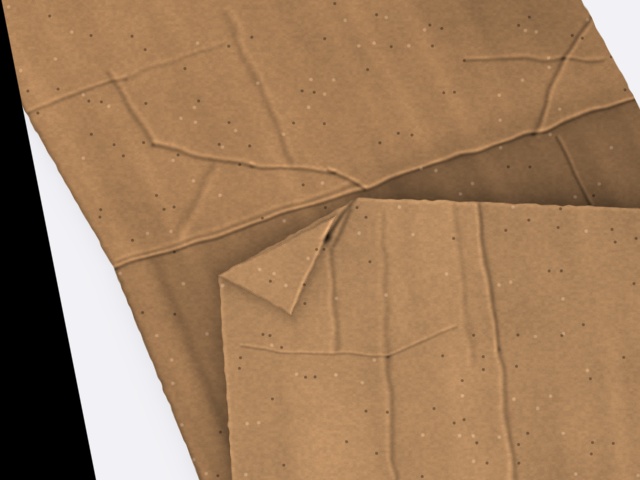
This texture is drawn by a Shadertoy shader. Its source:

```glsl
float hash(vec2 p) {
    vec3 q = fract(vec3(p.xyx) * 0.1031);
    q += dot(q, q.yzx + 33.33);
    return fract((q.x + q.y) * q.z);
}

float noise(vec2 p) {
    vec2 i = floor(p), f = fract(p);
    f = f * f * (3.0 - 2.0 * f);
    return mix(mix(hash(i), hash(i + vec2(1, 0)), f.x),
               mix(hash(i + vec2(0, 1)), hash(i + vec2(1, 1)), f.x), f.y);
}

float fbm(vec2 p) {
    float sum = 0.0, amp = 0.5;
    for (int i = 0; i < 4; i++) {
        sum += amp * noise(p);
        p = mat2(1.6, 1.2, -1.2, 1.6) * p + 7.3;
        amp *= 0.5;
    }
    return sum;
}

// Signed distance to a line, positive on the left of a -> b
float line(vec2 p, vec2 a, vec2 b) {
    vec2 n = normalize(b - a);
    return n.x * (p.y - a.y) - n.y * (p.x - a.x);
}

float bell(float x) { return exp(-x * x); }

// Dark groove with a lit ridge on its left side
float crease(vec2 p, vec2 a, vec2 b, float w) {
    vec2 e = b - a;
    float h = dot(p - a, e) / dot(e, e);
    float over = length(e) * (h - clamp(h, 0.0, 1.0));
    float d = line(p, a, b) / w;
    return bell(over / w) * (0.6 * bell(d - 1.6) - bell(d));
}

// Sparse round flecks of pulp, one candidate per cell
float flecks(vec2 p, float scale) {
    vec2 cell = floor(p * scale);
    vec2 center = 0.3 + 0.4 * vec2(hash(cell + 3.1), hash(cell + 8.7));
    float r = length(fract(p * scale) - center);
    return step(0.94, hash(cell)) * (1.0 - smoothstep(0.05, 0.22, r));
}

float backShade(vec2 p, vec2 q, float hinge, float flap, float leftEdge) {
    float below = 1.0 - smoothstep(-0.008, 0.004, hinge);
    float v = 0.97 + 0.10 * (noise(vec2((p.x + 0.52 * p.y) * 28.0, p.y * 2.0)) - 0.5);
    v -= 0.12 * bell(length((p - vec2(1.10, 0.98)) / vec2(0.22, 0.13)));
    v -= 0.10 * bell((hinge - 0.02) / 0.035) * smoothstep(0.65, 0.85, p.x);
    v += 0.05 * bell(length((p - vec2(0.50, 0.60)) / vec2(0.15, 0.06)));

    // Shadows under the hinge and around the front flap
    v -= below * (0.07 + 0.14 * smoothstep(0.70, 0.85, p.x));
    v -= below * 0.25 * exp(-max(-flap, 0.0) / 0.035);

    // Hinge and the wrinkles running into it
    v += 0.30 * crease(q, vec2(0.236, 0.436), vec2(1.34, 0.797), 0.004);
    v += 0.13 * crease(q, vec2(0.25, 0.452), vec2(0.75, 0.618), 0.005);
    v += 0.15 * crease(q, vec2(0.226, 0.844), vec2(0.321, 0.696), 0.006);
    v += 0.22 * crease(q, vec2(0.321, 0.696), vec2(0.521, 0.653), 0.005);
    v += 0.22 * crease(q, vec2(0.521, 0.653), vec2(0.694, 0.639), 0.004);
    v += 0.25 * crease(q, vec2(0.680, 0.645), vec2(0.755, 0.609), 0.004);
    v += 0.20 * crease(q, vec2(1.229, 0.965), vec2(1.172, 0.878), 0.005);
    v += 0.20 * crease(q, vec2(1.172, 0.878), vec2(1.111, 0.722), 0.005);
    v += 0.16 * crease(q, vec2(0.972, 0.875), vec2(1.259, 0.875), 0.004);
    v += 0.16 * crease(q, vec2(0.060, 0.766), vec2(0.260, 0.835), 0.004);
    v += 0.08 * crease(q, vec2(0.260, 0.835), vec2(0.470, 0.910), 0.005);
    v += 0.10 * crease(q, vec2(0.470, 0.970), vec2(0.610, 0.660), 0.007);
    v += 0.10 * crease(q, vec2(0.443, 0.653), vec2(0.365, 0.514), 0.008);
    v += 0.16 * crease(q, vec2(1.155, 0.714), vec2(1.229, 0.570), 0.004);

    // Bent strip and worn rim along the left edge
    v += 0.07 * bell((leftEdge - 0.045) / 0.025);
    v -= 0.10 * bell((leftEdge - 0.085) / 0.012) * below;
    v -= 0.22 * bell(leftEdge / 0.007);
    return v;
}

float flapShade(vec2 p, vec2 q, float flap, float fold) {
    float v = 1.0 + 0.09 * (noise(vec2((p.x + 0.10 * p.y) * 30.0, p.y * 1.5)) - 0.5);
    v -= 0.04 * smoothstep(1.0, 1.08, p.x + 0.15 * p.y);
    v += 0.18 * crease(q, vec2(1.073, 0.0), vec2(1.042, 0.27), 0.006);
    v += 0.22 * crease(q, vec2(1.042, 0.27), vec2(0.998, 0.575), 0.005);
    v += 0.15 * crease(q, vec2(0.825, 0.0), vec2(0.807, 0.253), 0.006);
    v += 0.09 * crease(q, vec2(0.807, 0.253), vec2(0.799, 0.549), 0.007);
    v += 0.08 * crease(q, vec2(0.985, 0.24), vec2(0.945, 0.575), 0.007);
    v += 0.14 * crease(q, vec2(0.503, 0.274), vec2(0.807, 0.253), 0.003);
    v += 0.14 * crease(q, vec2(0.807, 0.253), vec2(0.955, 0.319), 0.003);
    v += 0.15 * crease(q, vec2(0.703, 0.27), vec2(0.690, 0.48), 0.006);

    // Turned corner, its shadow and the crumpled neck
    float onFold = smoothstep(-0.001, 0.001, fold);
    v -= 0.25 * (1.0 - onFold) * exp(min(fold, 0.0) / 0.014);
    v = mix(v, 1.0 - 0.20 * bell(fold / 0.003), onFold);
    v += 0.18 * onFold * bell((line(q, vec2(0.608, 0.344), vec2(0.70, 0.55)) - 0.006) / 0.004);
    v += 0.30 * crease(q, vec2(0.675, 0.50), vec2(0.735, 0.585), 0.005);
    v += 0.20 * crease(q, vec2(0.695, 0.49), vec2(0.728, 0.56), 0.005);
    v -= 0.35 * bell(length(p - vec2(0.684, 0.503)) / 0.010);
    return v + 0.08 * bell((flap - 0.004) / 0.004);
}

void mainImage(out vec4 fragColor, in vec2 fragCoord) {
    vec2 p = fragCoord / iResolution.y;
    float aa = 1.0 / iResolution.y;
    vec2 q = p + 0.010 * (vec2(noise(p * 22.0), noise(p * 22.0 + 40.0)) - 0.5);
    vec2 rough = p + 0.004 * (vec2(noise(p * 70.0), noise(p * 70.0 + 9.0)) - 0.5);

    // Outlines of the sheet, front flap and turned corner
    float leftEdge = 0.9 * (rough.x - 0.417 + 0.408 * p.y + 0.159 * max(p.y - 0.444, 0.0));
    float rightEdge = 0.88 * (1.212 + 0.54 * (1.0 - p.y) - rough.x);
    float hinge = line(q, vec2(0.236, 0.436), vec2(1.333, 0.795));
    vec2 tip = vec2(0.747, 0.589), corner = vec2(0.455, 0.427), low = vec2(0.608, 0.344);
    float flap = min(line(rough, vec2(1.333, 0.566), tip),
                 min(line(rough, tip, corner), line(rough, corner, vec2(0.483, 0.0))));
    float fold = min(line(rough, corner, low),
                 min(line(rough, low, vec2(0.70, 0.55)), line(rough, vec2(0.70, 0.55), corner)));

    // Cardboard layers
    vec3 back = vec3(0.68, 0.51, 0.35) * backShade(p, q, hinge, flap, leftEdge);
    vec3 front = vec3(0.695, 0.53, 0.37) * flapShade(p, q, flap, fold);
    vec3 board = mix(back, front, smoothstep(-aa, aa, flap));

    // Paper fibre and flecks
    board *= 1.0 + 0.10 * (fbm(p * 9.0) - 0.47) + 0.16 * (fbm(p * vec2(130, 170)) - 0.47);
    board *= 1.0 - 0.35 * flecks(p, 45.0);
    board += 0.12 * flecks(p + 5.0, 38.0);

    // Table and black border
    vec3 table = vec3(0.95, 0.95, 0.965) - 0.04 * exp(-abs(leftEdge) / 0.02);
    vec3 color = mix(table, board, smoothstep(-aa, aa, min(leftEdge, rightEdge)));
    color *= smoothstep(-aa, aa, p.x - 0.2 + 0.197 * p.y);
    fragColor = vec4(color, 1.0);
}
```
